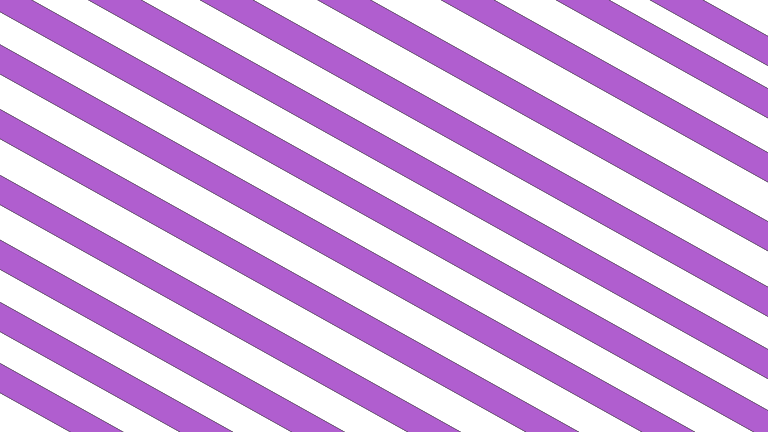
Reproduce this pattern procedurally as a Shadertoy shader.

```glsl
const float TAU = 6.2831853;
const float TILT = 0.5086;
const float SPACING = 0.12838;
const float STRIPE_WIDTH = 0.0597;
const float LINE_WIDTH = 0.0011;
const int STRIPES_PER_SIDE = 6;

const vec3 PAPER = vec3(1.0);
const vec3 PURPLE = vec3(0.69, 0.37, 0.81);
const vec3 INK = vec3(0.06, 0.04, 0.08);

// Fraction of a pixel lying on the positive side of an edge
float coverage(float dist, float pixel) {
    return clamp(dist / pixel + 0.5, 0.0, 1.0);
}

// Area-true coverage, also for lines thinner than a pixel
float lineCoverage(float dist, float width, float pixel) {
    return coverage(dist + 0.5 * width, pixel) - coverage(dist - 0.5 * width, pixel);
}

// Uneven spacing: a gentle wave, plus a squeeze towards the upper end
float drift(float index) {
    float wave = 0.00485 * cos(TAU * (index - 4.0) / 6.0);
    float t = max(-index - 2.0, 0.0);
    float squeeze = t * (0.00192 * t * t - 0.00789 * t + 0.00425);
    return wave + squeeze;
}

float stripeCenter(float index, float spacing) {
    return index * spacing + drift(index) - 0.0074;
}

// Signed distance to the nearest stripe, negative inside
float stripeDistance(float across, float spacing, float width) {
    float nearest = 1e3;
    for (int i = -STRIPES_PER_SIDE; i <= STRIPES_PER_SIDE; i++) {
        float center = stripeCenter(float(i), spacing);
        nearest = min(nearest, abs(across - center) - 0.5 * width);
    }
    return nearest;
}

void mainImage(out vec4 fragColor, in vec2 fragCoord) {
    vec2 p = (fragCoord - 0.5 * iResolution.xy) / iResolution.y;
    float pixel = 1.0 / iResolution.y;

    // Axis across the stripes, running down and to the left
    float across = -dot(p, vec2(sin(TILT), cos(TILT)));
    float dist = stripeDistance(across, SPACING, STRIPE_WIDTH);

    // Fill, then outline
    vec3 color = mix(PAPER, PURPLE, coverage(-dist, pixel));
    color = mix(color, INK, lineCoverage(dist, LINE_WIDTH, pixel));
    fragColor = vec4(color, 1.0);
}
```
